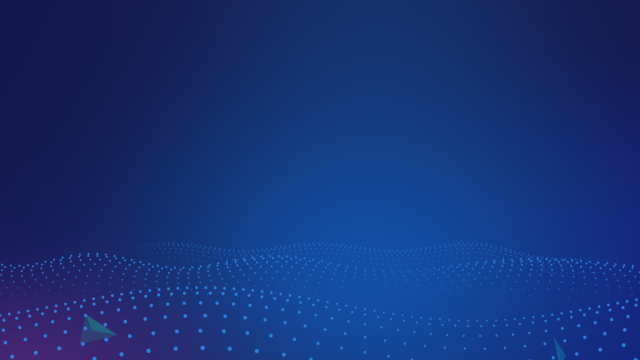
This background is drawn by a Shadertoy shader. Its source:

```glsl
const vec3 NIGHT = vec3(0.075, 0.095, 0.295);
const vec3 INDIGO = vec3(0.085, 0.11, 0.46);
const vec3 NAVY = vec3(0.09, 0.19, 0.42);
const vec3 AZURE = vec3(0.07, 0.31, 0.64);
const vec3 VIOLET = vec3(0.31, 0.15, 0.47);
const vec3 DOT_BLUE = vec3(0.16, 0.54, 0.92);
const float VANISHING_X = 1.014;

float glow(vec2 p, vec2 center, vec2 size) {
    vec2 d = (p - center) / size;
    return exp(-dot(d, d));
}

vec3 backdrop(vec2 p) {
    float lowerRight = smoothstep(0.7, 1.75, p.x) * smoothstep(0.95, 0.3, p.y);
    float lowerLeft = smoothstep(0.8, 0.0, p.x) * smoothstep(0.7, 0.0, p.y);
    vec3 color = mix(NIGHT, INDIGO, max(lowerRight, 0.4 * lowerLeft));
    color = mix(color, NAVY, 0.95 * glow(p, vec2(1.05, 0.8), vec2(0.5, 0.8)));
    color = mix(color, AZURE, glow(p, vec2(1.02, 0.24), vec2(0.6, 0.45)));
    return mix(color, VIOLET, 0.85 * glow(p, vec2(0.05, -0.02), vec2(0.48, 0.22)));
}

// Crest heights of the three wave sheets
float frontCrest(float x) {
    return 0.155 + 0.046 * cos(4.13 * (x - 0.56));
}

float middleCrest(float x) {
    float u = x - 0.26;
    return 0.277 - 0.012 * u + 0.018 * cos(u * (13.85 - 3.0 * u));
}

float farCrest(float x) {
    return 0.314 + 0.01 * cos(15.0 * (x - 0.468)) - 0.12 * max(x - 1.35, 0.0);
}

float crest(int sheet, float x) {
    return sheet == 0 ? farCrest(x) : sheet == 1 ? middleCrest(x) : frontCrest(x);
}

// Rows fan out from the vanishing point; ranges run from crest to foot
float dotSheet(vec2 p, int sheet, int rows, float drop, vec2 spacing, vec2 radius, float aa) {
    float cover = 0.0;
    for (int row = 0; row < rows; row++) {
        float t = float(row) / float(rows - 1);
        float gap = mix(spacing.x, spacing.y, t);
        float x = VANISHING_X + gap * round((p.x - VANISHING_X) / gap);
        vec2 center = vec2(x, crest(sheet, x) - drop * pow(t, 1.5));
        float r = mix(radius.x, radius.y, t);
        float dist = length(p - center);
        cover = max(cover, smoothstep(r + aa, r - aa, dist));
    }
    return cover;
}

// Signed distance to the line ab, positive on the side of c
float sideDistance(vec2 p, vec2 a, vec2 b, vec2 c) {
    vec2 edge = normalize(b - a);
    vec2 normal = vec2(-edge.y, edge.x);
    return dot(p - a, normal) * sign(dot(c - a, normal));
}

float triangle(vec2 p, vec2 a, vec2 b, vec2 c, float aa) {
    float inside = min(sideDistance(p, a, b, c),
                   min(sideDistance(p, b, c, a), sideDistance(p, c, a, b)));
    return smoothstep(-aa, aa, inside);
}

void mainImage(out vec4 fragColor, in vec2 fragCoord) {
    vec2 p = fragCoord / iResolution.y;
    float aa = 0.75 / iResolution.y;
    vec3 color = backdrop(p);

    // Glassy shards
    vec2 tip = vec2(0.238, 0.127);
    vec2 nose = vec2(0.326, 0.069);
    vec2 fold = vec2(0.255, 0.083);
    float shard = triangle(p, tip, nose, vec2(0.222, 0.044), aa);
    float facet = triangle(p, tip, nose, fold, aa);
    float sliver = triangle(p, vec2(1.539, 0.0625), vec2(1.572, 0.012), vec2(1.553, -0.02), aa);
    color = mix(color, vec3(0.17, 0.31, 0.48), 0.65 * shard);
    color = mix(color, vec3(0.12, 0.46, 0.53), 0.65 * facet);
    color = mix(color, vec3(0.08, 0.4, 0.62), 0.7 * sliver);

    // Dotted waves, from far to near
    float farFade = smoothstep(0.35, 0.5, p.x) * smoothstep(1.78, 1.5, p.x);
    float centerDim = 1.0 - 0.6 * glow(p, vec2(1.1, 0.25), vec2(0.25, 0.2));
    float middleFade = centerDim * smoothstep(0.13, 0.27, p.y);
    float rightShrink = mix(1.0, 0.62, smoothstep(0.6, 1.15, p.x) * smoothstep(1.75, 1.3, p.x));
    float farDots = dotSheet(p, 0, 5, 0.04, vec2(0.013, 0.017), vec2(0.0018, 0.0012), aa);
    float middleDots = dotSheet(p, 1, 9, 0.125, vec2(0.024, 0.037), vec2(0.0028, 0.0018), aa);
    float frontDots = dotSheet(p, 2, 7, 0.22, vec2(0.026, 0.085),
                               vec2(0.0038, 0.0062) * rightShrink, aa);
    color = mix(color, DOT_BLUE, 0.55 * farDots * farFade);
    color = mix(color, DOT_BLUE, 0.85 * middleDots * middleFade);
    color = mix(color, DOT_BLUE, 0.9 * frontDots * mix(0.75, 1.0, rightShrink));

    fragColor = vec4(color, 1.0);
}
```
